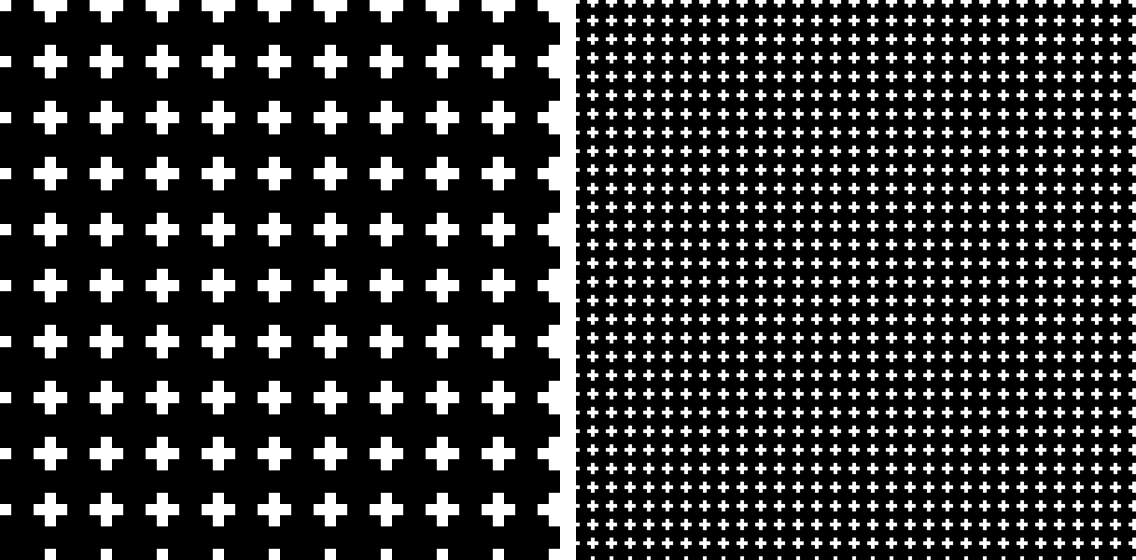
Left: one tile. Right: repeated 3 by 3.
This pattern is drawn by a WebGL 1 fragment shader. Its source:

```glsl
precision highp float;
// A regular grid of white plus signs on black.
// Each cell is five units wide; a plus is two crossed bars, three units long
// and one unit thick, with edges smoothed by their coverage of the pixel.

uniform vec2 u_resolution;

#define REPEATS 10.0               // plus signs across and down
#define CENTER vec2(0.9)           // plus center within its cell
#define ARM_LENGTH 0.3             // half the bar length, in cells
#define ARM_WIDTH 0.1              // half the bar thickness, in cells
#define INK vec3(1.0)
#define GROUND vec3(0.0)

// Per-axis coverage of a centered band of the given half width.
vec2 bandCoverage(vec2 offset, float halfWidth, vec2 pixel) {
  return clamp((halfWidth - abs(offset)) / pixel + 0.5, 0.0, 1.0);
}

// Union of the horizontal and the vertical bar.
float plusCoverage(vec2 offset, vec2 pixel) {
  vec2 along = bandCoverage(offset, ARM_LENGTH, pixel);
  vec2 across = bandCoverage(offset, ARM_WIDTH, pixel);
  return along.x * across.y + across.x * along.y - across.x * across.y;
}

void main() {
  vec2 uv = gl_FragCoord.xy / u_resolution;
  vec2 pixel = REPEATS / u_resolution;

  // Offset from the nearest plus center, wrapping at the canvas edges.
  vec2 offset = fract(uv * REPEATS - CENTER + 0.5) - 0.5;

  gl_FragColor = vec4(mix(GROUND, INK, plusCoverage(offset, pixel)), 1.0);
}
```
